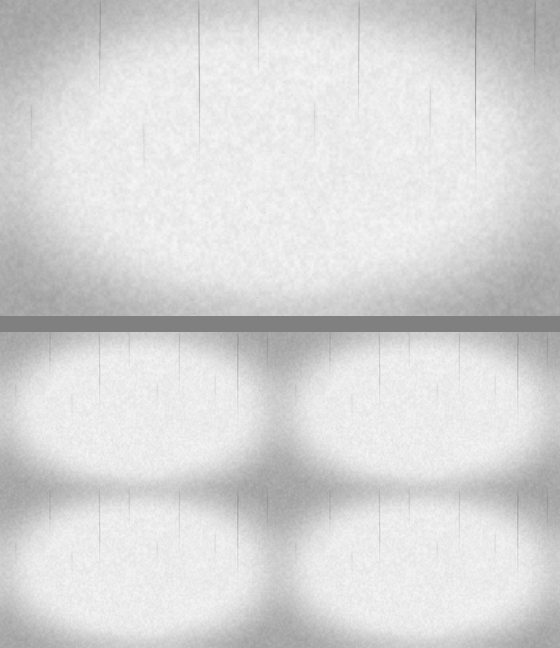
Top: one tile. Bottom: repeated 2 by 2.
Reproduce this texture procedurally as a Shadertoy shader.

```glsl
// Worn pale grey film paper: soft dark vignette, fine mottled grain, specks and vertical scratches.
#define PAPER_GREY 0.925
#define VIGNETTE_DEPTH 0.27
#define VIGNETTE_START 0.67
#define VIGNETTE_END 1.28
#define GRAIN_CONTRAST 0.038
#define SPECK_CONTRAST 0.06
#define SCRATCH_COUNT 10
#define SCRATCH_WIDTH 0.0009
#define SCRATCH_DARKNESS 0.5
#define SMUDGE_DARKNESS 0.035

const vec2 ASPECT = vec2(16.0, 9.0);
const float TAU = 6.28318;

float hash(vec2 p) {
    vec3 q = fract(p.xyx * 0.1031);
    q += dot(q, q.yzx + 33.33);
    return fract((q.x + q.y) * q.z);
}

// Value noise that wraps after a whole number of cells.
float wrapNoise(vec2 uv, vec2 cells, float seed) {
    vec2 p = uv * cells;
    vec2 i = floor(p);
    vec2 f = fract(p);
    f = f * f * (3.0 - 2.0 * f);
    vec2 a = mod(i, cells) + seed;
    vec2 b = mod(i + 1.0, cells) + seed;
    return mix(mix(hash(a), hash(vec2(b.x, a.y)), f.x),
               mix(hash(vec2(a.x, b.y)), hash(b), f.x), f.y);
}

// Elliptical falloff, rounded off at the borders so that it wraps smoothly.
float vignette(vec2 uv) {
    vec2 d = abs(uv - 0.5) * 2.0;
    vec2 rim = max(d - 0.9, 0.0);
    d -= rim * rim * 5.0;
    return smoothstep(VIGNETTE_START, VIGNETTE_END, length(d));
}

// Mottled fibres in several sizes, centred on zero.
float grain(vec2 uv) {
    float cloud = wrapNoise(uv, ASPECT, 3.0) - 0.5;
    float coarse = wrapNoise(uv, ASPECT * 6.0, 17.0) - 0.5;
    float middle = wrapNoise(uv, ASPECT * vec2(11.0, 9.0), 41.0) - 0.5;
    float fine = wrapNoise(uv, ASPECT * 17.0, 73.0) - 0.5;
    return 0.3 * cloud + 0.7 * coarse + middle + 0.8 * fine;
}

// One small tilted fleck in some of the cells, dark or light.
float specks(vec2 uv, float density, float seed) {
    vec2 cells = ASPECT * density;
    vec2 p = uv * cells;
    vec2 id = mod(floor(p), cells) + seed;
    vec2 centre = 0.3 + 0.4 * vec2(hash(id + 5.0), hash(id + 11.0));
    float angle = TAU * hash(id + 23.0);
    vec2 axis = vec2(cos(angle), sin(angle));
    vec2 d = fract(p) - centre;
    d = vec2(dot(d, axis), dot(d, vec2(-axis.y, axis.x)));
    d /= vec2(mix(0.1, 0.26, hash(id + 31.0)), 0.09);
    float tone = hash(id + 47.0) * 2.0 - 1.0;
    float strength = tone < 0.0 ? tone * tone * tone : 0.5 * tone * tone;
    return strength * (1.0 - smoothstep(0.3, 1.0, length(d)));
}

// Thin vertical scratches; strong ones start at the top, faint ones smudge.
float scratches(vec2 uv) {
    float width = max(SCRATCH_WIDTH, 0.6 / iResolution.x);
    float coverage = SCRATCH_WIDTH / width;
    float wear = 0.6 + 0.4 * wrapNoise(uv, ASPECT * vec2(2.0, 5.0), 91.0);
    float dark = 0.0;
    for (int i = 0; i < SCRATCH_COUNT; i++) {
        float n = float(i);
        float depth = fract(n * 0.618);
        float x = (n + 0.1 + 0.8 * hash(vec2(n, 7.0))) / float(SCRATCH_COUNT);
        float top = depth > 0.45 ? 1.02 : 0.35 + 0.6 * hash(vec2(n, 19.0));
        float reach = mix(0.18, 0.72, depth * depth);
        float along = fract(top - uv.y) / reach;
        float mask = smoothstep(0.0, 0.12, along) * (1.0 - smoothstep(0.4, 1.0, along));
        float bend = 0.0006 * sin(TAU * (uv.y + hash(vec2(n, 29.0))));
        float dx = fract(uv.x - x - bend + 0.5) - 0.5;
        float line = exp(-dx * dx / (width * width));
        float smudge = exp(-dx * dx / 0.000018) * (1.0 - depth);
        float ink = SCRATCH_DARKNESS * mix(0.15, 1.0, depth * depth);
        dark += mask * wear * (ink * coverage * line + SMUDGE_DARKNESS * smudge);
    }
    return dark;
}

void mainImage(out vec4 fragColor, in vec2 fragCoord) {
    vec2 uv = fragCoord / iResolution.xy;

    // Paper base
    float grey = PAPER_GREY - VIGNETTE_DEPTH * vignette(uv);

    // Surface texture
    grey += GRAIN_CONTRAST * grain(uv);
    grey += SPECK_CONTRAST * (specks(uv, 5.0, 101.0) + 0.8 * specks(uv, 8.0, 211.0));

    // Film damage
    grey *= 1.0 - min(scratches(uv), 0.8);

    fragColor = vec4(vec3(clamp(grey, 0.0, 1.0)), 1.0);
}
```
